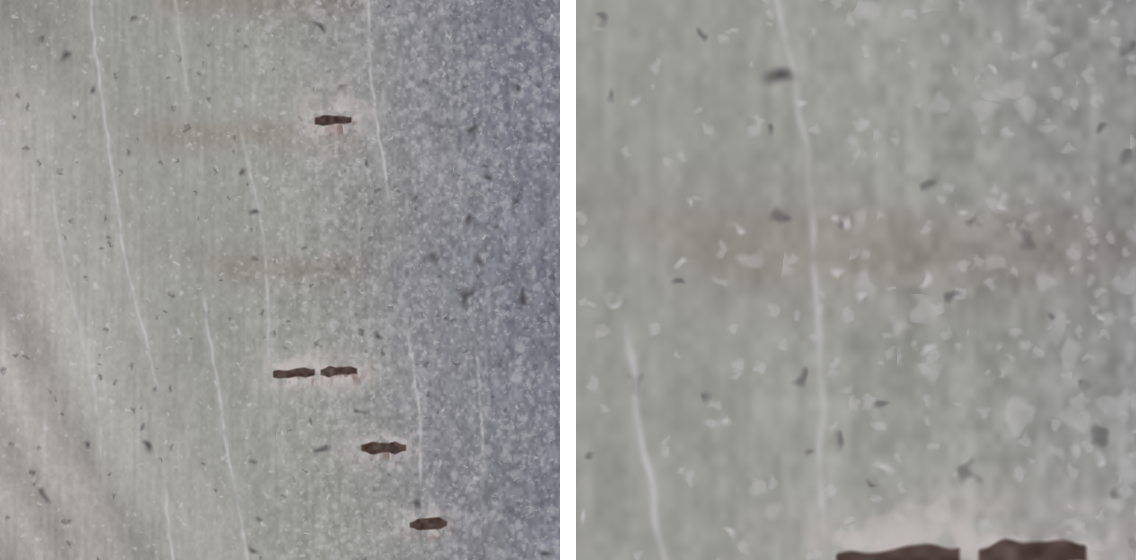
Left, the full canvas; right, a detail of the centre.
Give the GLSL for this texture, as a WebGL 2 fragment shader.

```glsl
#version 300 es
precision highp float;
// Weathered concrete wall: warm-to-blue grey, pale flecks, pits, scratches and rusty slots.
#define WARM vec3(0.665, 0.655, 0.635)
#define MIDGREY vec3(0.603, 0.603, 0.583)
#define COOL vec3(0.475, 0.477, 0.520)
#define PALE vec3(0.765, 0.760, 0.765)
#define PIT vec3(0.275, 0.265, 0.275)
#define RUST vec3(0.250, 0.195, 0.180)
#define GRAIN 0.085
#define FLECK_DENSITY 0.55
#define PIT_DENSITY 0.13
#define SCRATCHES 7
#define SLOTS 5

uniform vec2 u_resolution;
out vec4 fragColor;

vec2 hash2(vec2 p) {
  vec3 q = fract(vec3(p.xyx) * vec3(0.1031, 0.1030, 0.0973));
  q += dot(q, q.yzx + 33.33);
  return fract((q.xx + q.yz) * q.zy);
}

float noise(vec2 p) {
  vec2 i = floor(p), f = fract(p);
  f = f * f * (3.0 - 2.0 * f);
  float low = mix(hash2(i).x, hash2(i + vec2(1, 0)).x, f.x);
  float high = mix(hash2(i + vec2(0, 1)).x, hash2(i + vec2(1, 1)).x, f.x);
  return mix(low, high, f.y);
}

float fbm(vec2 p) {
  float sum = 0.0, amp = 0.5;
  for (int i = 0; i < 4; i++) {
    sum += amp * noise(p);
    p = p * 2.03 + 17.3;
    amp *= 0.5;
  }
  return sum / 0.9375;
}

float bump(float d, float width) { return exp(-d * d / (width * width)); }

// Ragged spots, one per grid cell at most; returns soft coverage
float spots(vec2 uv, float cells, float density, float radius, float seed) {
  vec2 p = uv * cells + seed;
  p += 0.5 * (vec2(noise(p * 2.3), noise(p * 2.3 + 51.0)) - 0.5);
  vec2 cell = floor(p);
  float cover = 0.0, soft = 0.12 + cells / u_resolution.y;
  for (int k = 0; k < 9; k++) {
    vec2 id = cell + vec2(k % 3, k / 3) - 1.0;
    vec2 place = hash2(id + seed), trait = hash2(id + seed + 91.7);
    float r = radius * (0.4 + 0.6 * trait.y);
    float d = length((p - id - place) * vec2(1.0, 0.75 + 0.5 * place.x)) - r;
    cover = max(cover, step(trait.x, density) * (1.0 - smoothstep(-soft, soft, d)));
  }
  return cover;
}

void main() {
  vec2 uv = gl_FragCoord.xy / u_resolution;
  float px = 1.0 / u_resolution.y;

  // Broad tone
  float drift = 0.12 * (fbm(uv * 4.0) - 0.5);
  vec3 col = mix(WARM, MIDGREY, smoothstep(0.0, 0.42, uv.x + 0.25 * (uv.y - 0.4) + drift));
  float cool = smoothstep(0.48, 1.0, uv.x + 0.1 * (uv.y - 0.5) + drift);
  col = mix(col, COOL, cool);
  col -= 0.09 * (1.0 - smoothstep(0.0, 0.25, length(uv - vec2(0, 1))));
  col += 0.05 * (fbm(uv * 6.0 + 8.0) - 0.5);

  // Slanted wash streaks in the lower left
  float slant = uv.x + 0.5 * uv.y + 0.05 * noise(uv * 5.0);
  float wash = 1.0 - smoothstep(0.2, 0.6, uv.x + 0.6 * uv.y);
  col += wash * (0.22 * (fbm(vec2(slant * 14.0, uv.y * 2.0)) - 0.5) + 0.012);

  // Faint brown stains in rows
  float row = (fract((uv.y - 0.52) / 0.24 + 0.5) - 0.5) * 0.24;
  float inside = smoothstep(0.2, 0.3, uv.x) * (1.0 - smoothstep(0.62, 0.7, uv.x));
  float stain = bump(row, 0.03) * inside * smoothstep(0.4, 0.46, uv.y);
  col -= vec3(0.03, 0.045, 0.05) * stain * smoothstep(0.35, 0.65, noise(uv * vec2(9, 14)));

  // Grain and fine vertical brushing, rougher to the right
  float rough = smoothstep(0.35, 0.75, uv.x + 0.1 * drift);
  float fine = noise(uv * vec2(190, 150)) + noise(uv * vec2(95, 80)) - 1.0;
  col += GRAIN * (0.4 + 0.6 * rough) * fine;
  col += 0.045 * (noise(uv * vec2(150, 16)) - 0.5);

  // Pale flecks and dark pits
  float patchy = smoothstep(0.25, 0.7, fbm(uv * 7.0 + 30.0));
  float fleck = spots(uv, 52.0, FLECK_DENSITY * rough * patchy, 0.42, 3.0) * 0.36;
  fleck = max(fleck, spots(uv, 105.0, FLECK_DENSITY * (0.12 + 0.5 * rough), 0.38, 19.0) * 0.38);
  fleck = max(fleck, spots(uv, 60.0, 0.05, 0.22, 43.0) * 0.75);
  col = mix(col, PALE, fleck);
  col = mix(col, PIT, 0.85 * spots(uv, 17.0, PIT_DENSITY * (0.4 + 0.6 * rough), 0.13, 7.0));
  col = mix(col, PIT, 0.45 * spots(uv, 60.0, 0.05, 0.25, 65.0));

  // Long broken scratches, leaning down to the right
  for (int i = 0; i < SCRATCHES; i++) {
    float n = float(i);
    vec2 h = hash2(vec2(n, 4.0));
    float start = 0.02 + 0.125 * n + 0.04 * h.x;
    float path = start + mix(0.17, 0.06, start) * (1.0 - uv.y);
    path += 0.04 * (noise(vec2(uv.y * 3.5, n * 7.0)) - 0.5) + 0.004 * noise(vec2(uv.y * 45.0, n));
    float broken = smoothstep(0.42, 0.6, noise(vec2(uv.y * 4.0 + h.y * 9.0, n * 13.0)));
    float d = uv.x - path;
    float mark = bump(d, 0.0022 + 0.5 * px) * (0.3 + 0.7 * noise(vec2(uv.y * 70.0, n)));
    mark += 0.25 * bump(d, 0.012) * noise(uv * 90.0);
    col = mix(col, PALE, mark * broken * (0.35 + 0.4 * h.y));
  }

  // Horizontal rusty slots with chipped pale rims, stepping up to the left
  for (int i = 0; i < SLOTS; i++) {
    float n = float(i), top = step(3.5, n);
    vec2 h = hash2(vec2(n, 23.0));
    vec2 p = uv - vec2(0.765 - 0.08 * n + 0.15 * top, 0.065 + 0.135 * min(n, 2.0) + 0.452 * top);
    p.y -= 0.006 * (noise(vec2(uv.x * 45.0, n)) - 0.5) + 0.05 * p.x;
    float halo = exp(-dot(p / vec2(0.062, 0.03 + 0.03 * top), p / vec2(0.062, 0.03 + 0.03 * top)));
    float chips = smoothstep(0.4, 0.62, noise(uv * 48.0 + n) * 0.6 + noise(uv * 110.0) * 0.4);
    col = mix(col, PALE + vec3(0.02, -0.01, -0.02), halo * (0.2 + 0.6 * chips));
    float drip = bump(p.x - 0.015, 0.03) * bump(p.y + 0.014, 0.012);
    col = mix(col, vec3(0.47, 0.36, 0.34), 0.7 * drip * smoothstep(0.4, 0.7, noise(uv * vec2(120, 60))));
    float reach = 0.03 + 0.016 * h.x;
    float thick = (0.004 + 0.005 * noise(vec2(uv.x * 75.0, n))) * (1.0 - 0.5 * smoothstep(0.5, 1.0, abs(p.x) / reach));
    float d = length(max(abs(p) - vec2(reach, thick), 0.0));
    col = mix(col, RUST + 0.14 * (noise(uv * 130.0) - 0.4), 0.93 * (1.0 - smoothstep(0.0, 0.003 + px, d)));
  }
  fragColor = vec4(clamp(col, 0.0, 1.0), 1.0);
}
```
